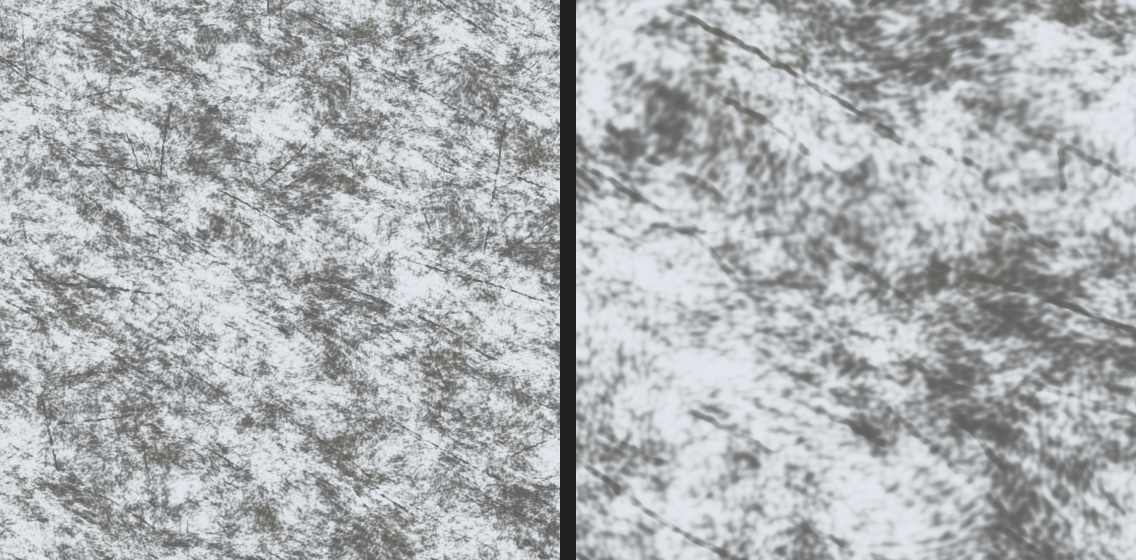
Left: the whole. Right: its middle third, enlarged.
Give the GLSL for this texture, as a three.js fragment shader.

```glsl
// Trampled, scraped snow over grey asphalt, with thin dark scratches.
varying vec2 vUv;

#define PATCH_FREQ 6.5       // largest patches per canvas width
#define OCTAVE_GAIN 1.0      // share of fine speckle against patches
#define TILT -0.5            // main drag direction, radians
#define TILT_SPREAD 1.4      // how far scratches stray from it
#define WARP 0.004           // waviness of the patches
#define STREAKS 0.4          // strength of fine drag marks
#define SCRATCH_DEPTH 2.3    // darkness of scratches
#define SCRATCH_WIDTH 0.0030 // half width in canvas units
#define CONTRAST 1.65        // steepness of snow to asphalt
#define BIAS 0.10            // more snow when higher
#define ASPHALT vec3(0.37, 0.367, 0.36)
#define SNOW vec3(0.885, 0.907, 0.928)

const float NOISE_DEVIATION = 0.216;

vec2 hash2(vec2 p) {
  vec3 q = fract(p.xyx * vec3(0.1031, 0.1030, 0.0973));
  q += dot(q, q.yzx + 33.33);
  return fract((q.xx + q.yz) * q.zy);
}

// Coordinates along and across a direction.
vec2 toFrame(vec2 p, float angle) {
  vec2 dir = vec2(cos(angle), sin(angle));
  return vec2(dot(p, dir), dot(p, vec2(-dir.y, dir.x)));
}

float cornerSlope(vec2 cell, vec2 offset) {
  float angle = 6.2832 * hash2(cell).x;
  return dot(vec2(cos(angle), sin(angle)), offset);
}

// Gradient noise scaled to unit deviation.
float gradientNoise(vec2 p) {
  vec2 cell = floor(p), f = p - cell;
  vec2 s = f * f * f * (f * (f * 6.0 - 15.0) + 10.0);
  vec2 e = vec2(1.0, 0.0);
  float low = mix(cornerSlope(cell, f), cornerSlope(cell + e, f - e), s.x);
  float high = mix(cornerSlope(cell + e.yx, f - e.yx),
                   cornerSlope(cell + 1.0, f - 1.0), s.x);
  return mix(low, high, s.y) / NOISE_DEVIATION;
}

// Patches drawn out along the tilt, turning rounder as they get finer.
float snowCover(vec2 p) {
  float sum = 0.0, energy = 0.0, weight = 0.8, freq = PATCH_FREQ;
  for (int i = 0; i < 6; i++) {
    float octave = float(i);
    vec2 stretch = mix(vec2(0.65, 1.25), vec2(0.9, 1.05), octave / 5.0);
    vec2 q = toFrame(p, TILT + 0.12 * octave) * freq * stretch;
    sum += weight * gradientNoise(q + 37.0 * (octave + 1.0));
    energy += weight * weight;
    weight *= OCTAVE_GAIN;
    freq *= 2.0;
  }
  return sum / sqrt(energy);
}

// One bent, tapered scratch per grid cell.
float scratches(vec2 p, float cells) {
  vec2 g = p * cells, home = floor(g);
  float width = SCRATCH_WIDTH * cells, mark = 0.0;
  for (int j = -1; j <= 1; j++) {
    for (int i = -1; i <= 1; i++) {
      vec2 cell = home + vec2(float(i), float(j));
      vec2 place = hash2(cell + cells * 3.0);
      vec2 shape = hash2(cell + cells * 7.0 + 51.0);
      float stray = 2.0 * shape.x - 1.0;
      vec2 d = toFrame(g - cell - place, TILT + TILT_SPREAD * stray * stray * stray);
      d.y += 0.35 * (place.x - 0.5) * d.x * d.x;
      float reach = mix(0.3, 0.95, shape.y);
      float taper = 1.0 - smoothstep(0.5 * reach, reach, abs(d.x));
      float line = 1.0 - smoothstep(0.25 * width, width, abs(d.y));
      mark = max(mark, line * taper * mix(0.35, 1.0, place.y));
    }
  }
  return mark;
}

void main() {
  // Gently bend the plane so that the patches are irregular.
  vec2 bend = vec2(gradientNoise(vUv * 9.0 + 5.0), gradientNoise(vUv * 9.0 + 71.0));
  float cover = snowCover(vUv + WARP * bend);

  // Fine drag marks, gathered in some areas only.
  vec2 drag = toFrame(vUv + 0.3 * WARP * bend, TILT);
  float gather = smoothstep(-0.4, 1.2, gradientNoise(vUv * 6.0 + 113.0));
  cover += STREAKS * gather * gradientNoise(drag * vec2(28.0, 120.0) + 19.0);

  // Scratches with crumbled, broken edges.
  vec2 crumble = vec2(gradientNoise(vUv * 110.0), gradientNoise(vUv * 110.0 + 43.0));
  vec2 rough = vUv + 0.0005 * crumble + 0.25 * WARP * bend;
  float marks = max(scratches(rough, 4.0), 0.85 * scratches(rough, 8.0));
  marks = max(marks, 0.6 * scratches(rough, 17.0));
  marks *= smoothstep(-1.8, 0.2, gradientNoise(vUv * 60.0 + 29.0));
  cover += BIAS - SCRATCH_DEPTH * marks;

  // Snow share to colour, with a faint earthy tint on bare ground.
  float share = 1.0 / (1.0 + exp(-CONTRAST * cover));
  float tone = pow(share, 0.65);
  vec3 color = mix(ASPHALT, SNOW, tone);
  float earth = smoothstep(0.3, 1.8, gradientNoise(vUv * 8.0 + 91.0)) * (1.0 - tone);
  color += earth * vec3(0.008, 0.006, -0.012);
  gl_FragColor = vec4(color, 1.0);
}
```
